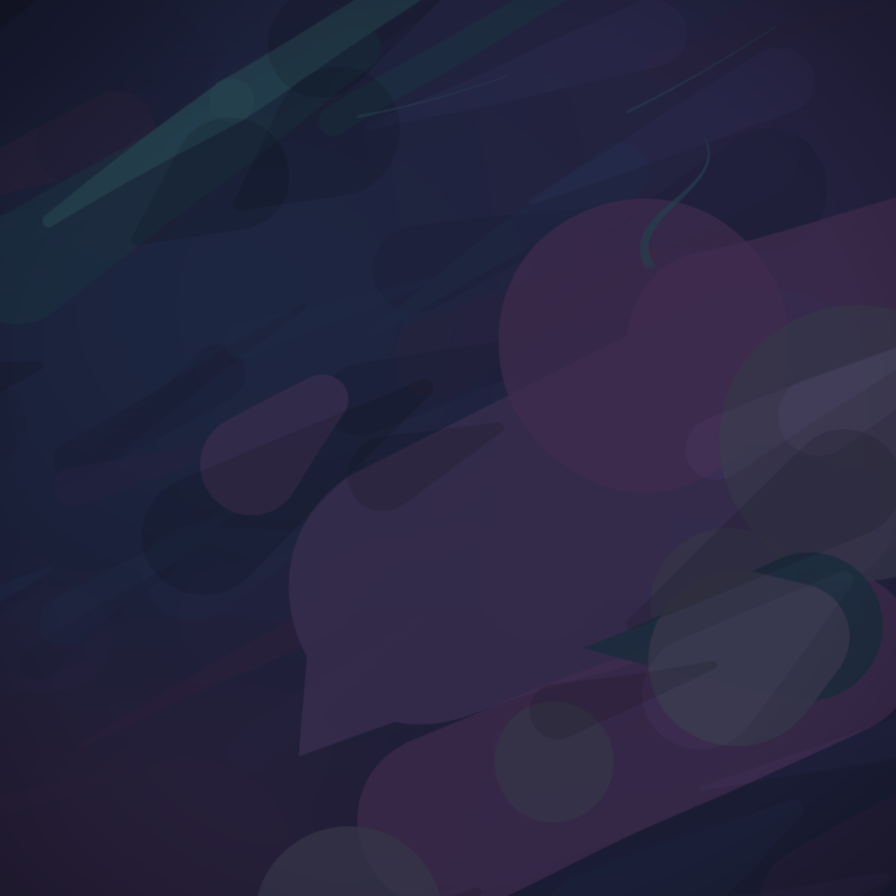
A WebGL 2 fragment shader for this background:

```glsl
#version 300 es
precision highp float;
// Dusky abstract painting: translucent tapered strokes and round blobs on a navy ground.

uniform vec2 u_resolution;
out vec4 fragColor;

const vec3 INK    = vec3(0.090, 0.098, 0.185);
const vec3 NAVY   = vec3(0.100, 0.110, 0.205);
const vec3 INDIGO = vec3(0.140, 0.130, 0.245);
const vec3 BLUE   = vec3(0.115, 0.160, 0.265);
const vec3 PLUM   = vec3(0.170, 0.125, 0.230);
const vec3 MAUVE  = vec3(0.212, 0.172, 0.298);
const vec3 ROSE   = vec3(0.248, 0.168, 0.302);
const vec3 GREY   = vec3(0.208, 0.208, 0.282);
const vec3 TEAL   = vec3(0.105, 0.185, 0.250);
const vec3 MINT   = vec3(0.142, 0.255, 0.305);

const int   UNDER_STROKES = 46;
const int   OVER_STROKES  = 18;
const int   GREY_BLOBS    = 4;
const float STROKE_ANGLE  = 0.46;   // main direction, radians
const float ANGLE_SPREAD  = 0.40;
const float EDGE          = 0.0014; // edge softness, canvas units
const float WOBBLE        = 0.007;  // hand-drawn distortion

vec3 hash3(float n) {
    vec3 p = fract(vec3(n) * vec3(0.1031, 0.1130, 0.0973));
    p += dot(p, p.yzx + 33.33);
    return fract((p.xxy + p.yzz) * p.zyx);
}

float noise(vec2 p) {
    vec2 i = floor(p), f = fract(p);
    f = f * f * (3.0 - 2.0 * f);
    float n = i.x + i.y * 57.0 + 400.0;
    return mix(mix(hash3(n).x, hash3(n + 1.0).x, f.x),
               mix(hash3(n + 57.0).x, hash3(n + 58.0).x, f.x), f.y);
}

// Signed distance to a capsule with radius ra at a and rb at b.
float taper(vec2 p, vec2 a, vec2 b, float ra, float rb) {
    p -= a;
    b -= a;
    float h = dot(b, b), dr = ra - rb;
    vec2 q = vec2(abs(dot(p, vec2(b.y, -b.x))), dot(p, b)) / h;
    vec2 c = vec2(sqrt(max(h - dr * dr, 0.0)), dr);
    float k = c.x * q.y - c.y * q.x;
    if (k < 0.0) return length(p) - ra;
    if (k > c.x) return length(p - b) - rb;
    return dot(c, q) - ra;
}

// Coverage of a shape from its signed distance.
float cover(float d) {
    float w = max(EDGE, 0.8 / u_resolution.y);
    return 1.0 - smoothstep(-w, w, d);
}

// Randomly placed stroke along the main direction.
float stroke(vec2 p, float seed, float size) {
    vec3 place = hash3(seed), form = hash3(seed + 71.7);
    float angle = STROKE_ANGLE + ANGLE_SPREAD * (form.x - 0.5);
    vec2 reach = vec2(cos(angle), sin(angle)) * mix(0.12, 0.34, form.y);
    vec2 start = place.xy * 1.2 - 0.2;
    float wide = size * mix(0.25, 1.0, form.z * form.z);
    return place.z > 0.4 ? taper(p, start, start + reach, wide, wide * 0.15)
                         : taper(p, start, start + reach, wide * 0.1, wide);
}

void main() {
    vec2 uv = gl_FragCoord.xy / u_resolution.y;
    vec2 p = uv + WOBBLE * (vec2(noise(uv * 7.0), noise(uv * 7.0 + 31.0)) - 0.5);

    // Ground: navy, with a blue glow at left, plum low left and violet high up
    vec3 col = mix(NAVY, INDIGO, smoothstep(0.1, 0.7, uv.x) * smoothstep(0.0, 0.5, uv.y));
    col = mix(col, BLUE, 0.75 * exp(-8.0 * dot(uv - vec2(0.25, 0.66), uv - vec2(0.25, 0.66))));
    col = mix(col, PLUM, 0.75 * smoothstep(0.42, 0.05, uv.y) * smoothstep(0.65, 0.2, uv.x));
    col = mix(col, INK, 0.7 * smoothstep(0.3, 0.0, length(uv - vec2(0.0, 1.0))));

    // Scattered strokes beneath the large forms
    for (int i = 0; i < UNDER_STROKES; i++) {
        float seed = float(i) * 3.17 + 5.0;
        vec3 pick = hash3(seed + 19.3);
        vec3 tint = pick.x < 0.35 ? NAVY : pick.x < 0.62 ? INDIGO : pick.x < 0.85 ? BLUE : PLUM;
        col = mix(col, tint, cover(stroke(p, seed, 0.075)) * mix(0.25, 0.6, pick.y));
    }

    // Teal sweeps at upper left
    col = mix(col, TEAL, 0.65 * cover(taper(p, vec2(0.02, 0.70), vec2(0.40, 0.945), 0.062, 0.026)));
    col = mix(col, MINT, 0.80 * cover(taper(p, vec2(0.055, 0.755), vec2(0.26, 0.89), 0.007, 0.025)));
    col = mix(col, MINT, 0.75 * cover(taper(p, vec2(0.26, 0.89), vec2(0.50, 1.04), 0.025, 0.018)));
    col = mix(col, TEAL, 0.70 * cover(taper(p, vec2(0.375, 0.865), vec2(0.64, 1.02), 0.017, 0.014)));

    // Mauve and rose masses
    float body = min(taper(p, vec2(0.47, 0.34), vec2(0.85, 0.50), 0.15, 0.18),
                     taper(p, vec2(0.335, 0.155), vec2(0.42, 0.27), 0.0, 0.08));
    col = mix(col, ROSE, 0.75 * cover(taper(p, vec2(0.80, 0.62), vec2(1.10, 0.62), 0.10, 0.18)));
    col = mix(col, MAUVE, 0.88 * cover(body));
    col = mix(col, ROSE, 0.70 * cover(length(p - vec2(0.72, 0.615)) - 0.162));
    col = mix(col, ROSE, 0.72 * cover(taper(p, vec2(0.50, 0.08), vec2(0.93, 0.27), 0.10, 0.09)));
    col = mix(col, MAUVE, 0.80 * cover(taper(p, vec2(0.28, 0.48), vec2(0.36, 0.553), 0.056, 0.028)));

    // Grey blobs strung along a diagonal, then the teal gap and the long blob in it
    for (int i = 0; i < GREY_BLOBS; i++) {
        float t = float(i) / float(GREY_BLOBS - 1);
        vec2 centre = mix(vec2(0.96, 0.505), vec2(0.39, -0.03), t) + vec2(0.045 * sin(3.1416 * t), 0.0);
        col = mix(col, GREY, 0.75 * cover(length(p - centre) - 0.066 - 0.25 * (t - 0.6) * (t - 0.6)));
    }
    col = mix(col, TEAL * 0.92, 0.80 * cover(taper(p, vec2(0.65, 0.277), vec2(0.90, 0.30), 0.0, 0.082)));
    col = mix(col, GREY, 0.90 * cover(taper(p, vec2(0.82, 0.265), vec2(0.885, 0.288), 0.098, 0.06)));

    // Faint light and dark glazes on top
    for (int i = 0; i < OVER_STROKES; i++) {
        float seed = float(i) * 5.31 + 240.0;
        float shade = hash3(seed + 8.8).x < 0.6 ? 0.88 : 1.10;
        col *= mix(1.0, shade, cover(stroke(p, seed, 0.085)));
    }

    // Hair lines and a curling hook
    for (int i = 0; i < 2; i++) {
        float f = float(i);
        vec2 a = vec2(0.40 + 0.30 * f, 0.87 + 0.005 * f), b = a + vec2(0.165, 0.045 + 0.05 * f);
        vec2 bowed = uv - vec2(0.0, 0.5 * (uv.x - a.x) * (uv.x - b.x));
        col = mix(col, MINT, 0.55 * cover(taper(bowed, a, b, 0.0015, 0.0004)));
    }
    float phase = (uv.y - 0.776) * 30.0;
    float hook = abs(uv.x - 0.755 - 0.036 * sin(phase)) / sqrt(1.0 + 1.17 * cos(phase) * cos(phase));
    float hookSpan = smoothstep(0.698, 0.706, uv.y) * smoothstep(0.852, 0.835, uv.y);
    col = mix(col, MINT, 0.65 * hookSpan * cover(hook - mix(0.005, 0.001, smoothstep(0.70, 0.84, uv.y))));

    // Darker corners
    col *= 1.0 - 0.22 * smoothstep(0.45, 0.75, length(uv - 0.5));
    fragColor = vec4(col, 1.0);
}
```
